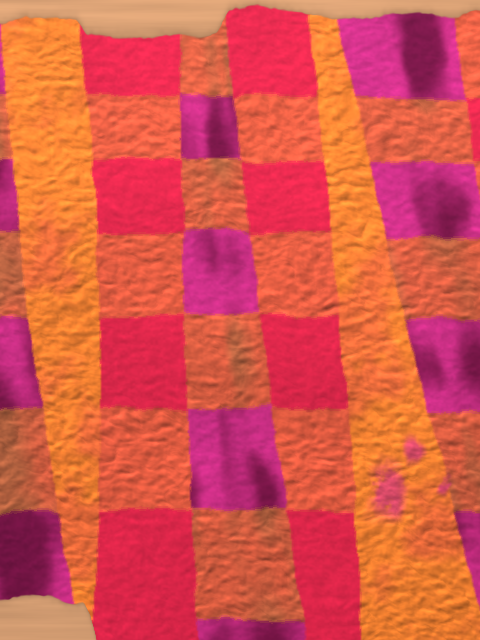
Reproduce this pattern procedurally as a WebGL 1 fragment shader.

```glsl
precision highp float;
// Hand-felted checked cloth on a wooden board: leaning warp stripes cross
// weft rows that grow downwards; cell parity picks each dye, and value noise
// adds streaks, embossed puckers, fibre grain and ragged hems.
uniform vec2 u_resolution;

#define AMBER   vec3(0.95, 0.50, 0.19)
#define CORAL   vec3(0.88, 0.355, 0.25)
#define RED     vec3(0.88, 0.15, 0.29)
#define MAGENTA vec3(0.80, 0.18, 0.52)
#define PLUM    vec3(0.46, 0.08, 0.27)
#define OLIVE   vec3(0.68, 0.37, 0.24)
#define WOOD    vec3(0.89, 0.66, 0.48)
#define WOBBLE  0.018   // waviness of the seams
#define FRAY    0.0025  // fine raggedness of the seams
#define SOFT    0.0026  // blur radius of the felted seams
#define PUCKER  0.85    // relief of the wrinkles
#define GRAIN   0.10    // contrast of the fibres

float hash(vec2 p) {
  vec3 h = fract(vec3(p.xyx) * 0.1031);
  h += dot(h, h.yzx + 33.33);
  return fract((h.x + h.y) * h.z);
}

float noise(vec2 p) {
  vec2 i = floor(p), f = fract(p);
  f = f * f * (3.0 - 2.0 * f);
  return mix(mix(hash(i), hash(i + vec2(1, 0)), f.x),
             mix(hash(i + vec2(0, 1)), hash(i + vec2(1, 1)), f.x), f.y);
}

float fbm(vec2 p) {
  float sum = 0.0, amp = 0.5;
  for (int i = 0; i < 4; i++) {
    sum += amp * noise(p);
    p = p * 2.03 + 17.1;
    amp *= 0.5;
  }
  return sum / 0.9375;
}

// Height of the puckered wool, with sharp creases along the valleys
float relief(vec2 p) {
  return abs(fbm(p * vec2(19.0, 32.0)) - 0.5) + 0.35 * noise(p * vec2(60.0, 95.0));
}

// Curved seam through x at the top, middle and bottom of the cloth.
// stripe holds the column index and its left and right bounds.
void seam(vec3 x, vec2 q, inout vec3 stripe) {
  float s = (q.y - 0.495) / 0.415;
  float edge = x.y + 0.5 * s * (x.z - x.x) + s * s * (0.5 * (x.x + x.z) - x.y);
  if (q.x > edge) stripe = vec3(stripe.x + 1.0, edge, stripe.z);
  else stripe.z = min(stripe.z, edge);
}

// Row index: seams lie at 0.152 + 0.092 k + 0.0075 k^2 from the top.
float weftRow(float y, float col) {
  y += 0.012 * (hash(vec2(col, 4.0)) - 0.5);
  float k = (sqrt(max(0.008464 + 0.03 * (y - 0.152), 0.0)) - 0.092) / 0.015;
  float last = col == 3.0 ? 7.0 : 6.0;
  return clamp(floor(k) + 1.0, 0.0, last);
}

// blotch is a smooth noise value that breaks up the flat dyes
vec3 dyeAt(vec2 q, float blotch) {
  vec3 stripe = vec3(0.0, -0.16, 1.2);
  seam(vec3(0.009, 0.061, 0.147), q, stripe);
  seam(vec3(0.174, 0.208, 0.200), q, stripe);
  seam(vec3(0.378, 0.385, 0.408), q, stripe);
  seam(vec3(0.477, 0.542, 0.620), q, stripe);
  seam(vec3(0.651, 0.708, 0.747), q, stripe);
  seam(vec3(0.720, 0.845, 0.986), q, stripe);
  seam(vec3(0.958, 1.030, 1.100), q, stripe);
  float col = stripe.x;
  float u = (q.x - stripe.y) / (stripe.z - stripe.y);

  // Dark fibres run along the warp, densest right of the stripe's middle
  float d = (u - 0.66) / 0.22;
  float streak = 0.5 * noise(vec2(u * 5.0 + col * 7.0, q.y * 9.0)) + 0.25 * exp(-d * d);
  streak = smoothstep(0.45, 0.9, streak + 0.5 * blotch);

  bool strong = mod(weftRow(q.y, col) + col, 2.0) < 0.5;
  bool purple = mod(col, 3.0) < 0.5;
  float stain = blotch + (col == 1.0 ? 0.15 * smoothstep(0.55, 0.7, q.y) : 0.0);
  if (abs(col - 3.0) == 2.0) return mix(AMBER, CORAL, 0.6 * smoothstep(0.45, 0.75, stain));
  if (purple) return strong ? mix(MAGENTA, PLUM, streak) : mix(CORAL, OLIVE, 0.2 + 0.8 * streak);
  return strong ? RED : CORAL;
}

void main() {
  vec2 uv = gl_FragCoord.xy / u_resolution;
  uv.y = 1.0 - uv.y;
  vec2 p = uv * vec2(1.0, u_resolution.y / u_resolution.x);

  // Dyes, averaged with centre weight around the warped point
  vec2 warp = vec2(fbm(p * 11.0), fbm(p * 11.0 + 40.0)) - 0.5;
  vec2 fray = vec2(noise(p * 110.0), noise(p * 110.0 + 60.0)) - 0.5;
  vec2 q = uv + WOBBLE * warp + FRAY * fray;
  float blotch = fbm(p * 9.0 + 5.0);
  vec3 cloth = vec3(0.0);
  for (int j = -1; j <= 1; j++)
    for (int i = -1; i <= 1; i++) {
      vec2 o = vec2(i, j);
      cloth += dyeAt(q + SOFT * o, blotch) * exp2(-dot(o, o)) / 4.0;
    }

  // Bled magenta blots on the right amber stripe
  for (int i = 0; i < 3; i++) {
    float n = float(i);
    vec2 c = vec2(0.80 + 0.06 * n, 0.77 - 0.07 * mod(n, 2.0));
    float r = length((uv + 0.06 * warp - c) / (vec2(0.055, 0.075) / (1.0 + n)));
    cloth = mix(cloth, MAGENTA, 0.65 * (1.0 - smoothstep(0.4, 1.0, r)) * smoothstep(0.25, 0.6, fbm(p * 35.0)));
  }

  // Puckers lit from the upper left, strongest on the orange wool, then fibres
  float puff = smoothstep(0.12, 0.40, cloth.g);
  vec2 bent = p + 0.03 * warp;
  float slope = relief(bent) - relief(bent - vec2(0.004, 0.006));
  float fibre = noise(p * 190.0) + noise(p * 95.0) - 1.0;
  float light = mix(1.05, 0.94, uv.y) + 0.16 * (fbm(p * 6.0) - 0.5);
  light += PUCKER * mix(0.3, 1.0, puff) * slope + GRAIN * 0.5 * fibre;
  cloth = cloth * light + 0.02 * (1.0 - uv.y);

  // Board with long horizontal grain
  float grain = fbm(p * vec2(3.0, 60.0));
  vec3 board = WOOD * (0.90 + 0.16 * grain) * mix(1.0, 0.94, uv.y);

  // Ragged hems and their shadow
  float top = mix(0.054, 0.02, smoothstep(0.45, 0.48, uv.x));
  top -= 0.02 * (1.0 - smoothstep(0.155, 0.185, uv.x));
  top += 0.022 * (noise(vec2(uv.x * 17.0, 3.0)) - 0.5);
  float bottom = 0.932 + 0.02 * (noise(vec2(uv.x * 20.0, 9.0)) - 0.5);
  bottom += 0.12 * smoothstep(0.17, 0.23, uv.x);
  float inside = min(uv.y - top, bottom - uv.y) + 0.012 * warp.y + 0.003 * fray.y;
  board *= 1.0 - 0.2 * exp(min(inside, 0.0) * 160.0);
  gl_FragColor = vec4(mix(board, cloth, smoothstep(-0.002, 0.002, inside)), 1.0);
}
```
